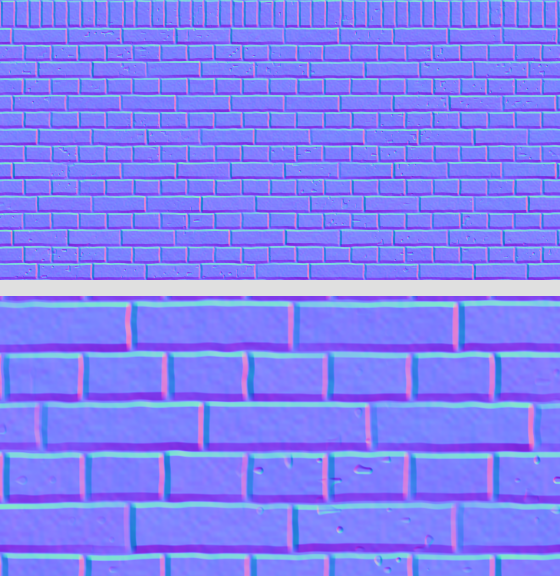
Top, the full canvas; bottom, a detail of the centre.
Reproduce this texture map procedurally as a Shadertoy shader.

```glsl
// Lengths are in canvas heights
const float SOLDIER_HEIGHT = 0.099;    // upright course along the top
const float SOLDIER_PITCH = 0.0486;
const float COURSES = 15.0;            // courses below the upright one
const float STRETCHER_PITCH = 0.1945;
const float HEADER_PITCH = 0.0973;
const float STRETCHER_OFFSET = 0.044;
const float STRETCHER_STAGGER = 0.09;
const float HEADER_OFFSET = 0.086;
const float JOINT_DEPTH = 0.0054;
const float BEVEL_LEFT = 0.0066;
const float BEVEL_RIGHT = 0.0056;
const float BEVEL_BOTTOM = 0.0092;
const float BEVEL_TOP = 0.0058;
const float INSET = 0.0018;            // largest random shrink of a brick
const float JOINT_JITTER = 0.005;
const float SOLDIER_JITTER = 0.011;
const float EDGE_WOBBLE = 0.0022;
const float COURSE_WOBBLE = 0.003;
const float BRICK_TILT = 0.07;
const float GRAIN = 0.0005;
const float LUMPS = 0.0009;
const float PIT_DEPTH = 0.0022;
const float SLOPE_STEP = 0.001;

float hash(vec2 p) {
    vec3 q = fract(p.xyx * 0.1031);
    q += dot(q, q.yzx + 33.33);
    return fract((q.x + q.y) * q.z);
}

float noise(vec2 p) {
    vec2 i = floor(p), f = fract(p);
    f = f * f * (3.0 - 2.0 * f);
    return mix(mix(hash(i), hash(i + vec2(1, 0)), f.x),
               mix(hash(i + vec2(0, 1)), hash(i + vec2(1, 1)), f.x), f.y);
}

float ramp(float distanceIn, float inset, float width) {
    return clamp((distanceIn - inset) / width, 0.0, 1.0);
}

// Position of a vertical joint, in pitches
float jointAt(float index, float row, float jitter) {
    return index + jitter * (hash(vec2(index + 50.0, row + 20.0)));
}

float wallHeight(vec2 p) {
    // Uneven edges and courses
    vec2 q = p + EDGE_WOBBLE * (vec2(noise(p * 55.0), noise(p * 48.0 + 70.0)) - 0.5);
    q.y += COURSE_WOBBLE * (noise(p * vec2(9.0, 16.0) + 30.0) - 0.5);

    // Choose the course: upright bricks, then stretchers and headers in turn
    float depth = 1.0 - q.y;
    float row = -1.0;
    float courseHeight = SOLDIER_HEIGHT;
    float pitch = SOLDIER_PITCH;
    float offset = 0.0;
    float jitter = SOLDIER_JITTER;
    float fromTop = depth;
    if (depth > SOLDIER_HEIGHT) {
        courseHeight = (1.0 - SOLDIER_HEIGHT) / COURSES;
        row = floor((depth - SOLDIER_HEIGHT) / courseHeight);
        fromTop = depth - SOLDIER_HEIGHT - row * courseHeight;
        bool header = mod(row, 2.0) > 0.5;
        pitch = header ? HEADER_PITCH : STRETCHER_PITCH;
        offset = header ? HEADER_OFFSET
                        : STRETCHER_OFFSET + STRETCHER_STAGGER * step(1.5, mod(row, 4.0));
        jitter = JOINT_JITTER;
    }

    // Find the brick between two shifted joints
    jitter /= pitch;
    float u = (q.x - offset) / pitch + 0.5 * jitter;
    float index = floor(u);
    if (u < jointAt(index, row, jitter)) index -= 1.0;
    float fromLeft = (u - jointAt(index, row, jitter)) * pitch;
    float fromRight = (jointAt(index + 1.0, row, jitter) - u) * pitch;
    float fromBottom = courseHeight - fromTop;

    // Bevelled body, a little smaller on random sides
    vec2 id = vec2(index + 100.0, row + 7.0);
    vec2 shrink = INSET * vec2(hash(id + 11.0), hash(id + 23.0));
    float body = ramp(fromLeft, shrink.x, BEVEL_LEFT) * ramp(fromRight, shrink.y, BEVEL_RIGHT)
               * ramp(fromBottom, shrink.y, BEVEL_BOTTOM) * ramp(fromTop, shrink.x, BEVEL_TOP);

    // Each face leans slightly its own way
    vec2 tilt = BRICK_TILT * (vec2(hash(id + 37.0), hash(id + 51.0)) - 0.5);
    float lean = dot(tilt, 0.5 * vec2(fromLeft - fromRight, fromBottom - fromTop));

    // Rough clay with scattered pits
    float rough = GRAIN * noise(p * 150.0) + LUMPS * noise(p * 46.0 + 9.0);
    float pits = smoothstep(0.78, 0.95, noise(p * 85.0 + 40.0))
               * smoothstep(0.5, 0.8, noise(p * 9.0 + 15.0));
    return body * (JOINT_DEPTH + lean) + rough - PIT_DEPTH * pits * body;
}

vec3 wallNormal(vec2 p) {
    vec2 e = vec2(SLOPE_STEP, 0.0);
    vec2 slope = vec2(wallHeight(p + e.xy) - wallHeight(p - e.xy),
                      wallHeight(p + e.yx) - wallHeight(p - e.yx)) / (2.0 * SLOPE_STEP);
    return normalize(vec3(-slope, 1.0));
}

void mainImage(out vec4 fragColor, in vec2 fragCoord) {
    // Average four samples per pixel
    vec3 normal = vec3(0.0);
    for (int i = 0; i < 4; i++) {
        vec2 shift = 0.5 * vec2(i % 2, i / 2) - 0.25;
        normal += 0.25 * wallNormal((fragCoord + shift) / iResolution.y);
    }
    fragColor = vec4(0.5 + 0.5 * normal, 1.0);
}
```
